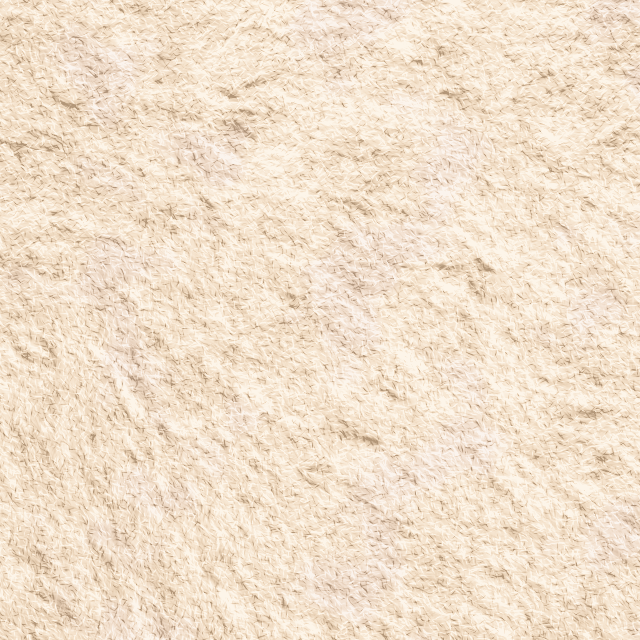
Reproduce this texture procedurally as a Shadertoy shader.

```glsl
const vec3 SHADOW = vec3(0.70, 0.59, 0.47);
const vec3 TAN = vec3(0.905, 0.810, 0.700);
const vec3 CREAM = vec3(0.960, 0.888, 0.800);
const vec3 HIGHLIGHT = vec3(0.992, 0.962, 0.915);

vec3 hash3(vec2 cell, float seed) {
    vec3 h = fract(vec3(cell.xyx) * vec3(0.1031, 0.1030, 0.0973) + seed * 0.137);
    h += dot(h, h.yxz + 33.33);
    return fract((h.xxy + h.yzz) * h.zyx);
}

// Layered, rotated sines, roughly -1 to 1
float waves(vec2 p, float seed) {
    float sum = 0.0, amp = 0.6;
    for (int i = 0; i < 4; i++) {
        sum += amp * sin(p.x + seed + 1.3 * sin(p.y + seed * 1.7));
        p = mat2(0.8, 0.6, -0.6, 0.8) * p * 1.7;
        amp *= 0.65;
    }
    return sum;
}

// Combing direction: flat at the top, steep toward the lower left
float furAngle(vec2 p) {
    float fall = 0.34 * smoothstep(1.0, 0.45, p.y);
    float corner = 0.55 * smoothstep(0.75, 0.0, p.x) * smoothstep(0.75, 0.1, p.y);
    return -0.18 - fall - corner + 0.26 * waves(p * 12.0, 2.0);
}

// Scattered curved strands: x = signed tone, y = sparse strands, z = relief
vec3 strands(vec2 p, float cells, float halfLength, float width, float spread, float seed) {
    vec2 g = p * cells;
    vec2 base = floor(g);
    vec3 sum = vec3(0.0);
    for (int j = -2; j <= 2; j++) {
        for (int i = -2; i <= 2; i++) {
            vec2 cell = base + vec2(i, j);
            vec3 rnd = hash3(cell, seed);
            vec3 look = hash3(cell, seed + 19.0);
            vec2 root = cell + rnd.xy;
            float angle = furAngle(root / cells) + spread * (rnd.z - 0.5);
            vec2 along = vec2(cos(angle), sin(angle));
            vec2 d = g - root;
            vec2 q = vec2(dot(d, along), dot(d, vec2(-along.y, along.x)));
            float t = q.x / (halfLength * mix(0.6, 1.0, look.z));
            float taper = max(1.0 - t * t, 0.0);
            float bend = (look.y - 0.5) * (0.3 * q.x * q.x + 0.2 * sin(q.x * 2.5));
            float side = (q.y + bend) / (width * mix(0.7, 1.3, look.y));
            float body = taper * taper * exp(-side * side);
            sum += body * vec3(2.0 * look.x - 1.0, pow(look.x, 4.0), side);
        }
    }
    return sum;
}

vec3 furColor(float tone) {
    vec3 color = mix(SHADOW, TAN, clamp(tone / 0.42, 0.0, 1.0));
    color = mix(color, CREAM, clamp((tone - 0.42) / 0.28, 0.0, 1.0));
    return mix(color, HIGHLIGHT, smoothstep(0.66, 1.12, tone));
}

void mainImage(out vec4 fragColor, in vec2 fragCoord) {
    vec2 p = fragCoord / iResolution.y;
    vec2 warped = p + 0.003 * vec2(waves(p * 60.0, 1.0), waves(p * 60.0, 5.0));

    // Tufts and locks, lit from above
    vec3 tufts = strands(warped, 14.0, 1.7, 0.28, 0.7, 1.0);
    vec3 locks = strands(warped, 34.0, 1.7, 0.24, 0.9, 2.0);
    float tone = 0.78 + 0.11 * tufts.x + 0.14 * tufts.z;
    tone += 0.15 * locks.x + 0.26 * locks.z;

    // Soft shaded partings, clustered where the pile opens
    float parting = strands(warped, 32.0, 1.7, 0.17, 0.9, 3.0).y;
    float depth = smoothstep(-0.7, 1.1, waves(p * 19.0, 8.0) - 0.5 * tufts.x);
    tone -= mix(0.2, 0.85, depth) * parting / (1.0 + 0.6 * parting);

    // Fine hairs, down and a few long pale strays
    tone += 0.24 * strands(p, 80.0, 1.9, 0.12, 1.2, 4.0).x;
    tone += 0.42 * strands(p, 125.0, 1.9, 0.14, 1.7, 5.0).x;
    tone += 0.55 * strands(p, 200.0, 1.7, 0.19, 2.4, 7.0).x;
    tone += 0.35 * strands(warped, 40.0, 1.9, 0.04, 1.2, 6.0).y;

    // Broad darker regions at the left and bottom
    tone -= 0.09 * smoothstep(0.5, 0.0, p.x) + 0.06 * smoothstep(0.35, 0.0, p.y);
    tone += 0.03 * waves(p * 8.0, 4.0);

    // Rosy grey underwool in patches
    float rosy = smoothstep(0.1, 1.1, waves(p * 15.0, 11.0) - 0.5 * tufts.x);
    vec3 color = furColor(tone) + rosy * vec3(-0.008, -0.006, 0.018);
    fragColor = vec4(clamp(color, 0.0, 1.0), 1.0);
}
```
